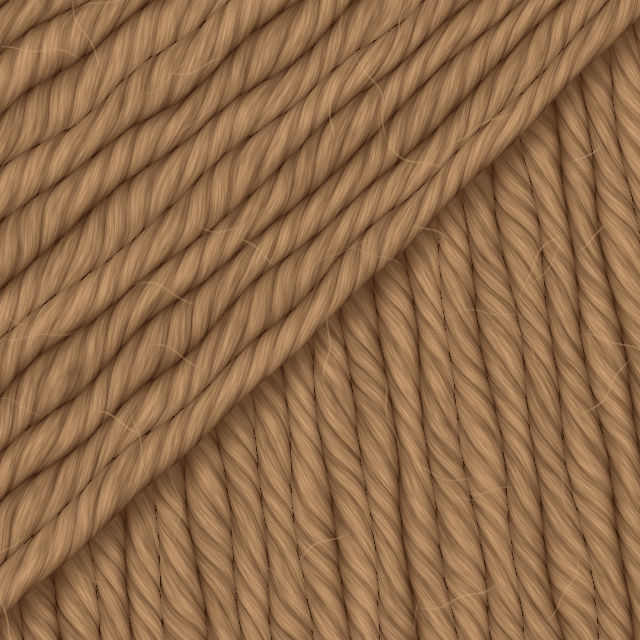
A Shadertoy shader for this texture:

```glsl
// Twisted wool yarn: a fan of diagonal strands lying over a row of upright ones.
// Each strand is a rounded band with helical plies; stretched cellular noise
// makes the fibres, layered sines the wobble, and curved lines the loose hairs.

float hash(float n) { return fract(sin(n * 91.73 + 4.1) * 4375.85); }

vec2 hash2(vec2 c) {
    return fract(sin(vec2(dot(c, vec2(27.1, 61.7)), dot(c, vec2(69.5, 43.3)))) * 4375.85);
}

// Distance to the nearest scattered cell centre
float cellular(vec2 p) {
    vec2 cell = floor(p), f = p - cell;
    float nearest = 2.0;
    for (int y = -1; y <= 1; y++)
    for (int x = -1; x <= 1; x++) {
        vec2 o = vec2(x, y);
        nearest = min(nearest, length(o + hash2(cell + o) - f));
    }
    return nearest;
}

// Brightness of a strand: s runs along it, v counts strands across
float yarn(float s, float v) {
    float wobble = 0.08 * sin(s * 11.0 + v * 1.7) + 0.05 * sin(s * 23.0 - v * 2.3);
    v += wobble * min(abs(v), 1.0);
    float id = floor(v), t = v - id - 0.5, gapId = floor(v + 0.5);

    // Helical plies, lit from the upper left
    float turn = s * (16.0 + 2.5 * hash(id)) + 7.0 * hash(id + 30.0)
               - 0.83 * asin(1.9 * t) + 0.16 * sin(s * 31.0 + id * 4.0);
    float f = fract(turn);
    float ply = sqrt(4.0 * f * (1.0 - f));
    float shade = 0.53 + 0.40 * ply + 0.35 * ply * (0.45 - f);

    // Rounded, scalloped section with gaps of uneven depth
    float r = min(2.0 * abs(t) * (1.1 - 0.14 * ply), 1.0);
    float depth = hash(gapId + 60.0) + 0.3 * sin(s * 7.0 + gapId * 3.0);
    float dome = pow(max(1.0 - r * r, 0.0), mix(0.2, 0.62, clamp(depth, 0.0, 1.0)));

    // Fibres following the plies
    vec2 fibre = vec2(turn * 6.0, s * 20.0 + id * 7.3);
    float fuzz = 0.34 * (0.46 - cellular(fibre))
               + 0.22 * (0.46 - cellular(fibre * vec2(2.3, 1.9) + 11.0));
    float tone = 0.04 * sin(s * 13.0 + id * 2.1) + 0.05 * (hash(id + 9.0) - 0.5);
    return dome * (shade + tone) + fuzz * (0.35 + 0.65 * dome);
}

// Coverage of loose curved hairs
float hairs(vec2 p, float px) {
    float cover = 0.0;
    for (float i = 0.0; i < 54.0; i++) {
        float angle = 6.283 * hash(i + 0.3), bend = 9.0 * (hash(i + 0.5) - 0.5);
        vec2 q = p - vec2(hash(i + 0.1), hash(i + 0.7));
        q = vec2(q.x * cos(angle) + q.y * sin(angle), q.y * cos(angle) - q.x * sin(angle));
        float reach = 0.025 + 0.06 * hash(i + 0.9);
        float d = abs(q.y - bend * q.x * q.x + 0.004 * sin(q.x * 70.0 + i));
        d /= sqrt(1.0 + 4.0 * bend * bend * q.x * q.x);
        float line = 1.0 - smoothstep(0.0003, 0.0010 + px, d);
        line *= 1.0 - smoothstep(0.5 * reach, reach, abs(q.x));
        cover = max(cover, line * (0.25 + 0.5 * hash(i + 0.2)));
    }
    return cover;
}

void mainImage(out vec4 fragColor, in vec2 fragCoord) {
    vec2 p = fragCoord / iResolution.xy;
    float px = 1.0 / iResolution.y;

    // Lower edge of the diagonal fan
    float edge = 0.03 + 0.945 * p.x - 0.017 * sin(3.1416 * p.x) + 0.003 * sin(p.x * 37.0);
    float above = p.y - edge;

    // Upright strands, leaning more to the right, shaded beneath the fan
    float foot = p.x + (0.07 + 0.1 * p.x) * p.y;
    float light = yarn(dot(p, vec2(-0.13, 0.99)), -foot / 0.056 - 0.3);
    light *= mix(0.42, 1.0, smoothstep(-0.005, 0.075, -above));

    // Diagonal strands, narrowing to the right
    float fan = yarn(dot(p, vec2(0.77, 0.64)), above / mix(0.088, 0.066, p.x));
    light = mix(light, fan, smoothstep(-px, 0.003 + px, above));

    vec3 color = vec3(0.24, 0.13, 0.06) + vec3(0.48, 0.43, 0.34) * clamp(light, -0.2, 1.2);
    color = mix(color, vec3(0.80, 0.65, 0.47), 0.6 * hairs(p, px));
    fragColor = vec4(color, 1.0);
}
```
